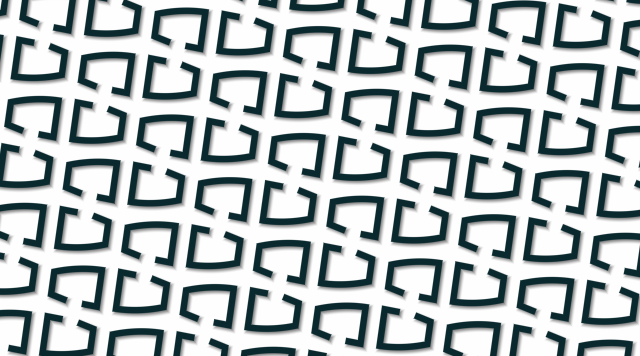
Give the GLSL for this pattern, as a Shadertoy shader.

```glsl
// Tilted checkerboard of open, bow-topped frames on white; every other frame
// is turned by half a turn. Each frame is the outline of a convex shape
// (maximum of its side distances) cut by a gap, with a soft drop shadow.

// Lengths are in hundredths of the canvas height.
const vec2  CELL         = vec2(18.70, 15.16);
const vec2  ORIGIN       = vec2(-6.67, 7.23);   // centre of one upright frame
const float TILT         = radians(-8.0);
const float HALF_LINE    = 0.91;

const float SIDE_RIGHT   = 6.65;
const float SIDE_LEFT    = 6.55;
const float TOP_HEIGHT   = 3.93;
const float TOP_SLOPE    = 0.177;
const float TOP_BULGE    = 0.60;
const vec2  LEFT_END     = vec2(-2.00, -4.74);  // tips beside the gap
const vec2  RIGHT_END    = vec2(2.37, -5.05);
const float LEFT_SLOPE   = -0.252;
const float RIGHT_SLOPE  = -0.050;

const vec2  SHADOW_SHIFT = vec2(0.55, -0.60);
const float SHADOW_BLUR  = 0.85;
const float SHADOW_DEPTH = 0.50;
const vec3  PAPER        = vec3(0.995);
const vec3  INK          = vec3(0.035, 0.160, 0.180);

// Signed distance below a straight lower side.
float lowerSide(vec2 p, vec2 tip, vec2 along) {
    return dot(p - tip, vec2(along.y, -along.x));
}

float frameDistance(vec2 p) {
    // Bowed top, scaled by its gradient to keep the line width even
    float bow = p.x / SIDE_RIGHT;
    float slope = TOP_SLOPE - 2.0 * TOP_BULGE * bow / SIDE_RIGHT;
    float top = p.y - TOP_HEIGHT - TOP_SLOPE * p.x - TOP_BULGE * (1.0 - bow * bow);
    top /= length(vec2(1.0, slope));

    // Outline with mitred corners
    vec2 leftDir = normalize(vec2(1.0, LEFT_SLOPE));
    vec2 rightDir = normalize(vec2(1.0, RIGHT_SLOPE));
    float sides = max(p.x - SIDE_RIGHT, -p.x - SIDE_LEFT);
    float base = max(lowerSide(p, LEFT_END, leftDir), lowerSide(p, RIGHT_END, rightDir));
    float outline = abs(max(max(top, base), sides)) - HALF_LINE;

    // Gap with square-cut ends
    float gap = max(dot(LEFT_END - p, leftDir), dot(p - RIGHT_END, rightDir));
    return max(outline, -max(gap, p.y));
}

// Repeats the frame over the tilted grid, alternating its direction.
float patternDistance(vec2 p) {
    p -= ORIGIN;
    vec2 axis = vec2(cos(TILT), sin(TILT));
    vec2 q = vec2(dot(p, axis), dot(p, vec2(-axis.y, axis.x)));
    vec2 id = floor(q / CELL + 0.5);
    q -= id * CELL;
    return frameDistance(mod(id.x + id.y, 2.0) < 0.5 ? q : -q);
}

void mainImage(out vec4 fragColor, in vec2 fragCoord) {
    float pixel = 100.0 / iResolution.y;
    vec2 p = (fragCoord - 0.5 * iResolution.xy) * pixel;

    float shade = smoothstep(SHADOW_BLUR, -SHADOW_BLUR, patternDistance(p - SHADOW_SHIFT));
    float ink = smoothstep(0.75 * pixel, -0.75 * pixel, patternDistance(p));

    vec3 color = PAPER * (1.0 - SHADOW_DEPTH * shade);
    fragColor = vec4(mix(color, INK, ink), 1.0);
}
```
